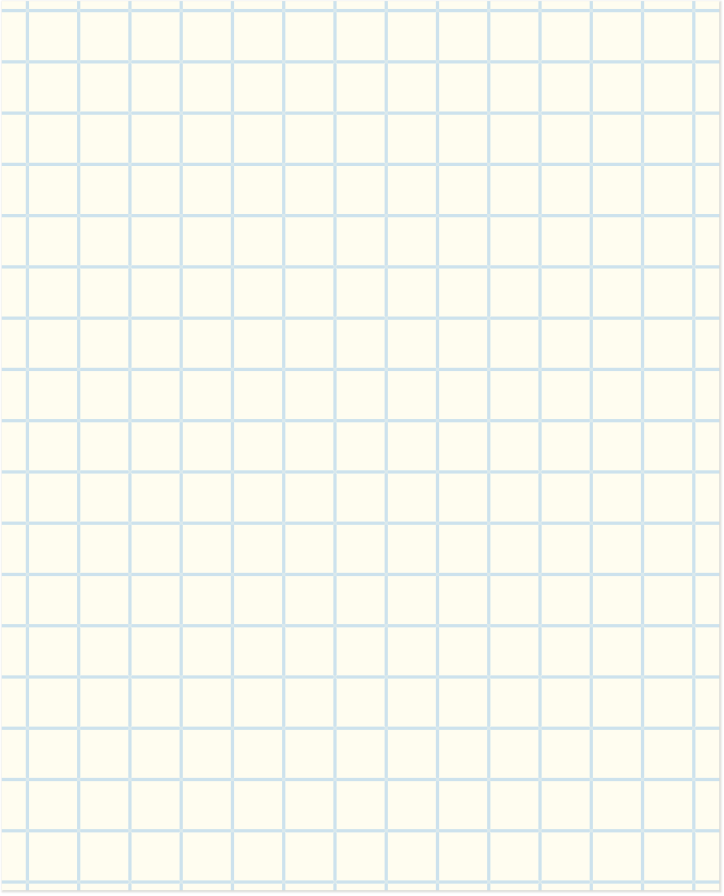
A WebGL 2 fragment shader for this pattern:

```glsl
#version 300 es
precision highp float;
// Cream sheet of squared paper with pale blue rules and a thin edge shadow.

uniform vec2 u_resolution;
out vec4 fragColor;

// Lengths are fractions of the canvas height.
const float CELL = 0.05721;
const float LINE_WIDTH = 0.00365;
const vec2 FIRST_RULE = vec2(0.0306, 0.0156);
const vec2 MARGIN_LOW = vec2(0.0020, 0.0065);   // left, bottom
const vec2 MARGIN_HIGH = vec2(0.0053, 0.0013);  // right, top
const vec2 SHADOW_SHIFT = vec2(0.0012, -0.0012);
const float SHADOW_BLUR = 0.0035;
const float SHADOW_STRENGTH = 0.75;
const float CROSSING_FADE = 0.25;

const vec3 PAPER = vec3(1.00, 0.992, 0.941);
const vec3 RULE = vec3(0.805, 0.888, 0.928);
const vec3 BACKDROP = vec3(1.0);
const vec3 SHADOW = vec3(0.80, 0.80, 0.78);

// Signed distance to an axis-aligned box.
float boxDistance(vec2 p, vec2 low, vec2 high) {
    vec2 d = abs(p - 0.5 * (low + high)) - 0.5 * (high - low);
    return length(max(d, 0.0)) + min(max(d.x, d.y), 0.0);
}

// Coverage of the vertical (x) and horizontal (y) rules.
vec2 ruleCoverage(vec2 p, float pixel) {
    vec2 d = abs(fract((p - FIRST_RULE) / CELL + 0.5) - 0.5) * CELL;
    return clamp((0.5 * LINE_WIDTH - d) / pixel + 0.5, 0.0, 1.0);
}

void main() {
    float pixel = 1.0 / u_resolution.y;
    vec2 p = gl_FragCoord.xy * pixel;
    vec2 low = MARGIN_LOW;
    vec2 high = vec2(u_resolution.x * pixel, 1.0) - MARGIN_HIGH;

    // Soft shadow on the backdrop
    float shadowDist = boxDistance(p - SHADOW_SHIFT, low, high);
    float shade = 1.0 - smoothstep(-0.5 * SHADOW_BLUR, SHADOW_BLUR, shadowDist);
    vec3 color = mix(BACKDROP, SHADOW, shade * SHADOW_STRENGTH);

    // Rules, slightly paler where they cross
    vec2 rules = ruleCoverage(p, pixel);
    float ink = max(rules.x, rules.y) - CROSSING_FADE * rules.x * rules.y;
    vec3 sheet = mix(PAPER, RULE, ink);

    // Sheet over shadow
    float inside = clamp(0.5 - boxDistance(p, low, high) / pixel, 0.0, 1.0);
    fragColor = vec4(mix(color, sheet, inside), 1.0);
}
```
